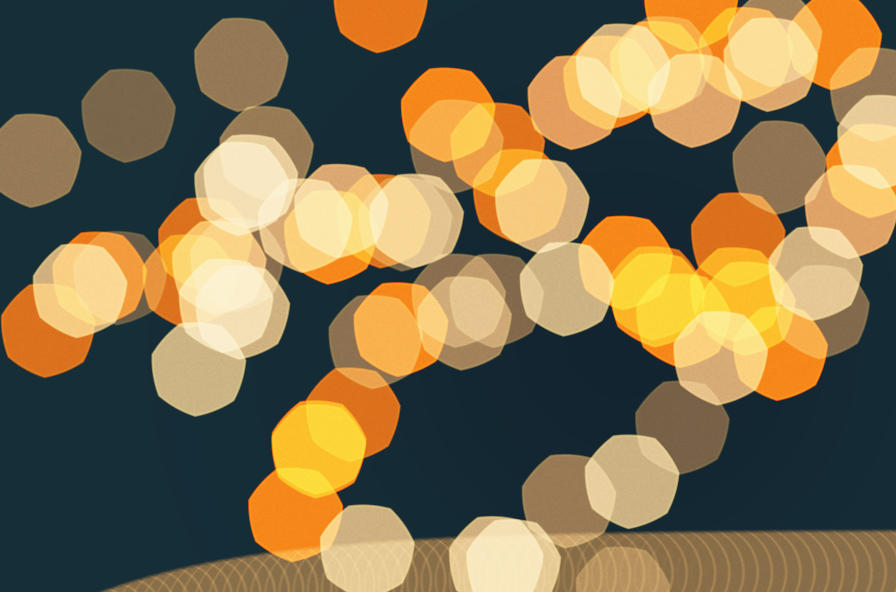
A Shadertoy shader for this background:

```glsl
// Out-of-focus night lights: translucent rounded heptagons scattered along
// loose strands over dark teal, above a glowing strip of overlapping arcs.
// Light is summed as optical density, so overlaps brighten and never clip.

#define DISC_RADIUS 0.078
#define SIDES 7.0
#define TURN 0.16
#define ROUNDNESS 0.45
#define EDGE 0.0022
#define SPREAD 0.075
#define GRAIN 0.07
#define ARC_PITCH 0.024
#define STRANDS 14
#define NIGHT vec3(0.085, 0.18, 0.22)
#define DUSK vec3(0.065, 0.125, 0.17)

// Strand ends in canvas heights, then (disc count, warm share, pale share).
const vec2 HEADS[STRANDS] = vec2[](
    vec2(.06, .48), vec2(.46, .78), vec2(.51, .61), vec2(.72, .81),
    vec2(.64, .47), vec2(.96, .84), vec2(1.04, .54), vec2(1.49, .83),
    vec2(1.28, .71), vec2(.74, .47), vec2(1.15, .28), vec2(.61, .07),
    vec2(.04, .71), vec2(1.17, .98));
const vec2 TAILS[STRANDS] = vec2[](
    vec2(.40, .57), vec2(.37, .38), vec2(.72, .61), vec2(.90, .67),
    vec2(.53, .14), vec2(1.28, .88), vec2(1.28, .42), vec2(1.39, .51),
    vec2(1.25, .38), vec2(.92, .50), vec2(.90, .05), vec2(1.04, .01),
    vec2(.64, .96), vec2(1.40, .91));
const vec3 TRAITS[STRANDS] = vec3[](
    vec3(7, .55, .30), vec3(7, 0, .75), vec3(6, .35, .45), vec3(5, .6, .15),
    vec3(6, .85, 0), vec3(8, .4, .4), vec3(6, .95, .05), vec3(6, .15, .6),
    vec3(4, .6, .2), vec3(4, 0, .1), vec3(4, 0, .6), vec3(3, 0, .5),
    vec3(4, .25, 0), vec3(3, .3, 0));

float hash(vec2 p) {
    vec3 q = fract(vec3(p.xyx) * 0.1031);
    q += dot(q, q.yzx + 33.33);
    return fract((q.x + q.y) * q.z);
}

// Distance to a heptagon whose sides bulge towards a circle.
float apertureDistance(vec2 p) {
    float sector = 6.2831853 / SIDES;
    float r = length(p);
    float a = mod(atan(p.y, p.x) - TURN, sector) - 0.5 * sector;
    float flatSided = r * cos(a) / cos(0.25 * sector);
    return mix(flatSided, r, ROUNDNESS) - DISC_RADIUS;
}

// Optical density of one disc: amber, peach to cream, or dim brown.
vec3 discTint(float pick, float shade, vec3 traits) {
    if (pick < traits.y)
        return mix(vec3(1.9, .55, .08), vec3(3.5, .78, .10),
                   smoothstep(.15, .5, shade));
    if (pick < traits.y + traits.z) {
        float peach = traits.y > 0.0 ? shade : 0.15 * shade;
        return mix(vec3(1.6, 1.27, .82), vec3(2.3, .95, .45), peach);
    }
    return vec3(.68, .46, .28) * mix(.6, 1.45, shade);
}

// Sum of all discs, each with a thin bright rim.
vec3 discLight(vec2 p) {
    vec3 light = vec3(0);
    for (int k = 0; k < STRANDS; k++) {
        vec3 traits = TRAITS[k];
        float phase = hash(vec2(k, 71));
        for (float i = 0.0; i < traits.x; i++) {
            vec2 id = vec2(float(k) * 13.0 + 5.0, i * 7.0 + 3.0);
            vec2 jitter = vec2(hash(id), hash(id + 41.0)) - 0.5;
            vec2 centre = mix(HEADS[k], TAILS[k], i / (traits.x - 1.0));
            vec2 q = p - centre - SPREAD * jitter;
            if (dot(q, q) > 0.01) continue;
            float d = apertureDistance(q);
            float cover = 1.0 - smoothstep(-EDGE, EDGE, d);
            float rim = smoothstep(-0.005, -0.001, d);
            float pick = fract(phase + i * 0.618);
            vec3 tint = discTint(pick, hash(id + 97.0), traits);
            light += tint * cover * (1.0 + rim * vec3(.12, .25, .12));
        }
    }
    return light;
}

// Low glowing strip crossed by two families of fine arcs.
vec3 stripLight(vec2 p) {
    float top = 0.105 * (1.0 - exp(-3.5 * (p.x - 0.17)));
    float cover = 1.0 - smoothstep(-0.006, 0.004, p.y - top);
    float drop = p.y - top + 0.07;
    float bow = sqrt(max(0.0064 - drop * drop, 0.0));
    vec2 wave = abs(fract(vec2(p.x - bow, p.x + bow) / ARC_PITCH) - 0.5);
    vec2 arcs = smoothstep(0.32, 0.5, wave);
    float weave = 0.85 + 0.35 * arcs.x
                + 0.25 * arcs.y * (1.0 - smoothstep(.8, 1.3, p.x));
    return vec3(.82, .55, .29) * cover * weave;
}

void mainImage(out vec4 fragColor, in vec2 fragCoord) {
    vec2 p = fragCoord / iResolution.y;
    vec3 light = discLight(p) + stripLight(p);

    // Fine mottling shows only where there is light.
    light *= 1.0 + GRAIN * (hash(floor(p * 420.0)) - 0.5);

    float dusk = exp(-5.0 * dot(p - vec2(1.05, .42), p - vec2(1.05, .42)));
    vec3 night = mix(NIGHT, DUSK, 0.7 * dusk);
    vec3 glow = vec3(.99, .955, .89) * (1.0 - exp(-light));
    vec3 colour = night * exp(-dot(light, vec3(.6))) + glow;
    fragColor = vec4(min(colour, 1.0), 1.0);
}
```
